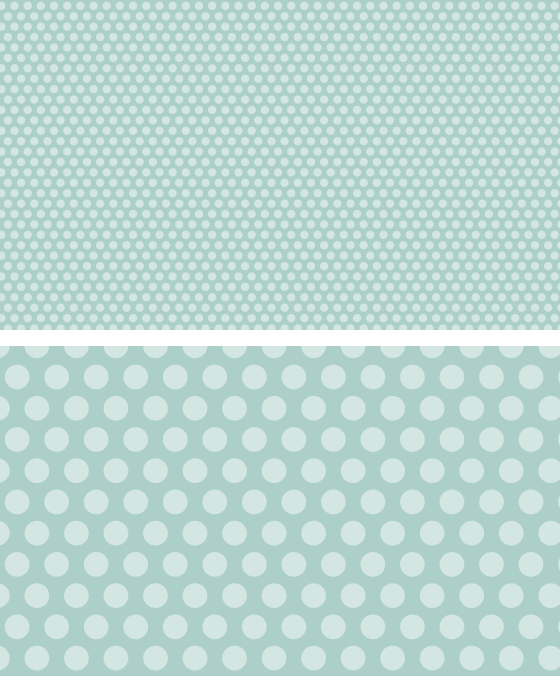
Top, the full canvas; bottom, a detail of the centre.
Write a Shadertoy shader that draws this pattern.

```glsl
// Staggered rows of pale round dots on a soft sea-green ground.

// Signed distance to the nearest dot, with one unit as the spacing along a row
float dotDistance(vec2 p, float rowPitch, float radius) {
    float row = floor(p.y / rowPitch + 0.5);
    float stagger = 0.5 * mod(row, 2.0);
    vec2 offset = vec2(fract(p.x - stagger + 0.5) - 0.5, p.y - row * rowPitch);
    return length(offset) - radius;
}

void mainImage(out vec4 fragColor, in vec2 fragCoord) {
    // 42.5 dots span the width; rows are counted down from the top
    float unitsPerPixel = 42.5 / iResolution.x;
    vec2 fromTopLeft = vec2(fragCoord.x, iResolution.y - fragCoord.y);
    vec2 p = fromTopLeft * unitsPerPixel - vec2(0.1, 0.443);

    // Antialiased dot coverage
    float d = dotDistance(p, 0.79, 0.312);
    float coverage = clamp(0.5 - d / unitsPerPixel, 0.0, 1.0);

    vec3 ground = vec3(0.675, 0.817, 0.787);
    vec3 paleDot = vec3(0.828, 0.9, 0.886);
    fragColor = vec4(mix(ground, paleDot, coverage), 1.0);
}
```
